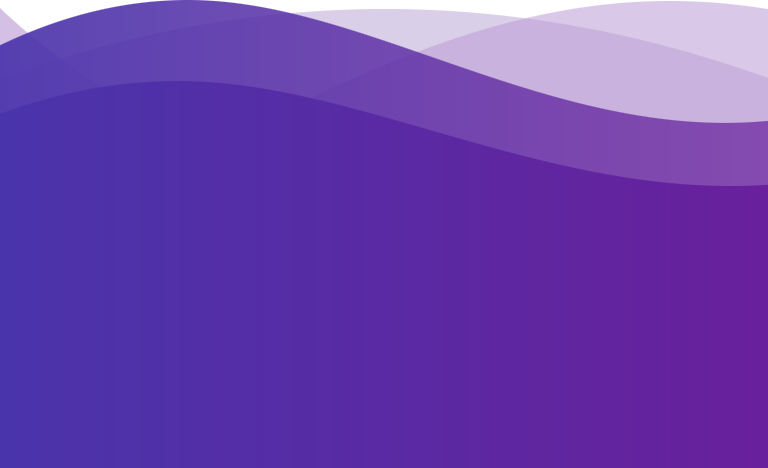
Reproduce this background procedurally as a WebGL 2 fragment shader.

```glsl
#version 300 es
precision highp float;

uniform vec2 u_resolution;
out vec4 fragColor;

const float PI = 3.14159265;

// Antialiased fill of everything below an edge
float cover(float d) {
    return clamp(d / fwidth(d) + 0.5, 0.0, 1.0);
}

// Depth of a wave: parabolic rise to the crest, then a skewed cosine fall
float wave(float x, float crest, float halfPeriod, float top, float drop) {
    float t = (x - crest) / halfPeriod;
    float s = t + 0.17 * t * (1.0 - t) * (1.0 - t);
    float fall = t < 0.0 ? 3.0 * t * t : 0.5 - 0.5 * cos(PI * s);
    return top + drop * fall;
}

// Depth of a rounded hill whose flanks straighten by the given amount
float hill(float x, float crest, float top, float bend, float flatten) {
    float d2 = (x - crest) * (x - crest);
    return top + bend * d2 / (1.0 + flatten * d2);
}

void main() {
    // x runs across the width; depth runs down from the top, in widths
    float x = gl_FragCoord.x / u_resolution.x;
    float depth = (u_resolution.y - gl_FragCoord.y) / u_resolution.x;

    vec3 lilac = vec3(0.74, 0.62, 0.84);
    vec3 body = mix(vec3(0.290, 0.205, 0.672), vec3(0.410, 0.125, 0.610), x);
    vec3 color = vec3(1.0);

    // Pale hills and the sloping left corner
    float broadHill = hill(x, 0.501, 0.0117, 0.361, 0.0);
    color = mix(color, vec3(0.855, 0.81, 0.91), cover(depth - broadHill));

    float rightHill = hill(x, 0.872, 0.0013, 0.653, 0.59);
    color = mix(color, lilac, 0.57 * cover(depth - rightHill));

    float corner = 0.0104 + 0.95 * x / (1.0 + 1.64 * x);
    color = mix(color, lilac, 0.65 * cover(depth - corner));

    // Translucent wave, thinning to the right
    float upperWave = wave(x, 0.245, 0.699, 0.0, 0.160);
    color = mix(color, body, mix(0.92, 0.71, x) * cover(depth - upperWave));

    // Solid wave filling the rest
    float lowerWave = wave(x, 0.232, 0.719, 0.1055, 0.1367);
    color = mix(color, body, cover(depth - lowerWave));

    fragColor = vec4(color, 1.0);
}
```
